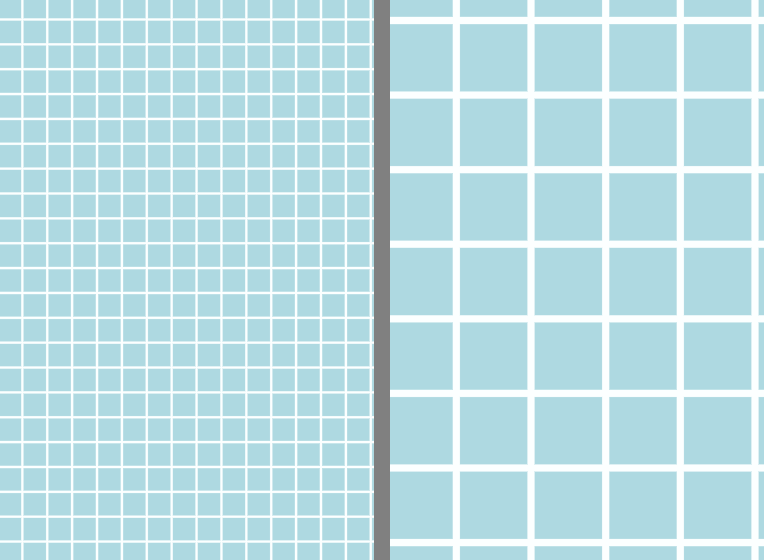
Left, the full canvas; right, a detail of the centre.
Reproduce this pattern procedurally as a Shadertoy shader.

```glsl
// Pale blue square tiles divided by a grid of thin white lines.
#define CELLS vec2(15.028, 22.525)      // repeats across and down
#define FIRST_LINE vec2(0.898, 0.742)   // first line from the lower left, in cells
#define LINE_WIDTH 0.097                // in cells
#define SOFTNESS 1.15                   // edge ramp, in output pixels
#define TILE_COLOR vec3(0.682, 0.851, 0.882)
#define LINE_COLOR vec3(0.988, 1.0, 1.0)

// Distance along each axis to the nearest grid line, in cells
vec2 lineDistance(vec2 cell) {
    return abs(fract(cell - FIRST_LINE + 0.5) - 0.5);
}

void mainImage(out vec4 fragColor, in vec2 fragCoord) {
    vec2 cell = fragCoord / iResolution.xy * CELLS;
    vec2 edge = SOFTNESS * CELLS / iResolution.xy;

    // Antialiased coverage of the vertical and horizontal lines
    vec2 coverage = clamp(0.5 + (0.5 * LINE_WIDTH - lineDistance(cell)) / edge, 0.0, 1.0);
    float grid = max(coverage.x, coverage.y);

    fragColor = vec4(mix(TILE_COLOR, LINE_COLOR, grid), 1.0);
}
```
